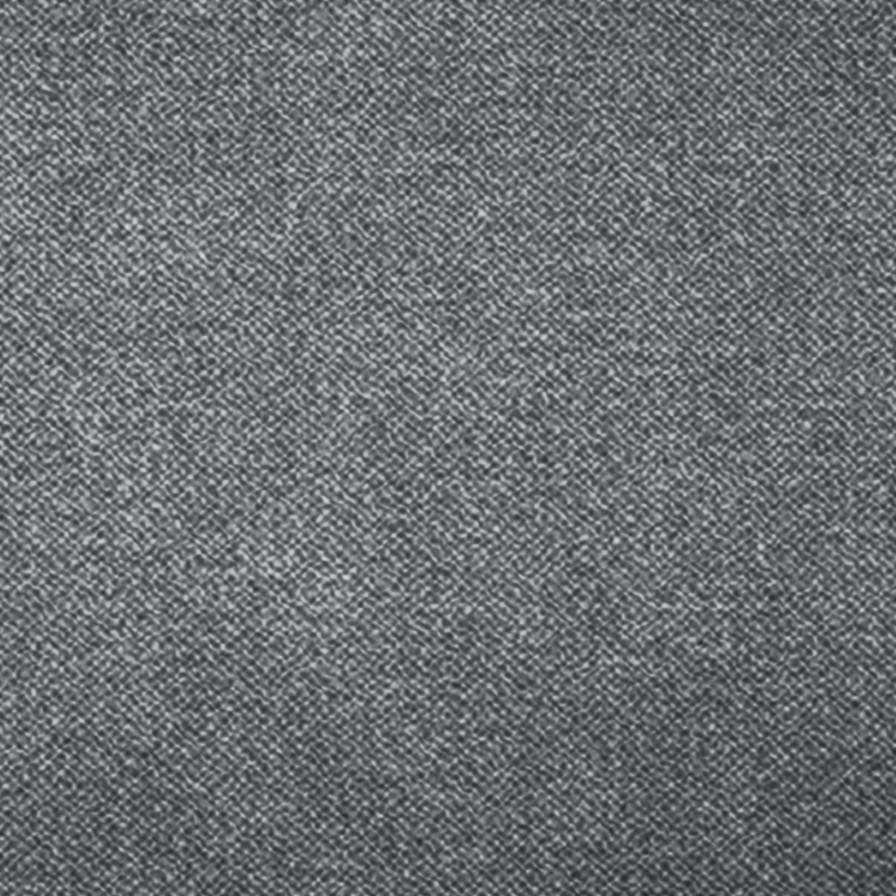
Write a three.js fragment shader that draws this texture.

```glsl
// Grey woven wool: two crossing diagonal gratings form a staggered lattice of
// pale stitches. Gradient noise bends the yarns, varies their brightness and
// adds fibre grain; a soft light falls off towards the lower right.

varying vec2 vUv;

const float TAU = 6.2831853;

// Random unit gradient for a grid corner
vec2 cornerGradient(vec2 cell) {
  vec3 p = fract(cell.xyx * vec3(0.1031, 0.1030, 0.0973));
  p += dot(p, p.yzx + 33.33);
  float angle = TAU * fract((p.x + p.y) * p.z);
  return vec2(cos(angle), sin(angle));
}

// Gradient noise, centred on zero
float gradientNoise(vec2 p) {
  vec2 cell = floor(p);
  vec2 f = p - cell;
  vec2 blend = f * f * f * (f * (f * 6.0 - 15.0) + 10.0);
  vec2 right = vec2(1.0, 0.0);
  float a = dot(cornerGradient(cell), f);
  float b = dot(cornerGradient(cell + right), f - right);
  float c = dot(cornerGradient(cell + right.yx), f - right.yx);
  float d = dot(cornerGradient(cell + 1.0), f - 1.0);
  return mix(mix(a, b, blend.x), mix(c, d, blend.x), blend.y);
}

vec2 noisePair(vec2 p) {
  return vec2(gradientNoise(p), gradientNoise(p + vec2(37.4, 91.7)));
}

// Uneven yarns: slight broad bends plus wobbles of single stitches
vec2 bendYarns(vec2 uv) {
  return uv + 0.0040 * noisePair(uv * 34.0) + 0.0036 * noisePair(uv * 92.0 + 7.3);
}

// Staggered stitches, mostly joined along the falling diagonal
float weave(vec2 uv) {
  vec2 phase = TAU * vec2(66.0, 77.0) * bendYarns(uv);
  float lean = 0.14 + 0.5 * gradientNoise(uv * 22.0 + 3.1);
  float falling = cos(phase.x + phase.y);
  float rising = cos(phase.x - phase.y);
  return (1.0 + lean) * falling + (1.0 - lean) * rising;
}

// Brightness changes from stitch to stitch, along yarns and in fibres
float yarnVariation(vec2 uv) {
  float stitches = 1.35 * gradientNoise(uv * 80.0 + 11.6);
  float fibres = 1.75 * gradientNoise(uv * 150.0 + 5.2);
  float weft = 0.6 * gradientNoise(uv * vec2(14.0, 84.0) + 21.3);
  float warp = 0.3 * gradientNoise(uv * vec2(70.0, 9.0) + 43.8);
  float patches = 0.4 * gradientNoise(uv * 8.0 + 1.7);
  return stitches + fibres + weft + warp + patches;
}

// Broad light, dimmer along the bottom, the right and the top edge
float lighting(vec2 uv) {
  float bottom = 0.20 * (1.0 - smoothstep(0.0, 0.42, uv.y));
  float top = 0.07 * smoothstep(0.75, 1.0, uv.y);
  float side = 0.11 * smoothstep(0.35, 1.0, uv.x);
  return 1.08 - bottom - top - side;
}

void main() {
  float relief = 0.74 * weave(vUv) + yarnVariation(vUv);

  // Exponential tone: many dark gaps, few bright stitch tops
  float tone = 0.422 * exp(0.28 * relief) * lighting(vUv);
  tone = min(tone, 0.68 + 0.45 * max(tone - 0.68, 0.0));

  vec3 coolGrey = vec3(tone) + vec3(-0.008, 0.003, 0.013);
  gl_FragColor = vec4(coolGrey, 1.0);
}
```
